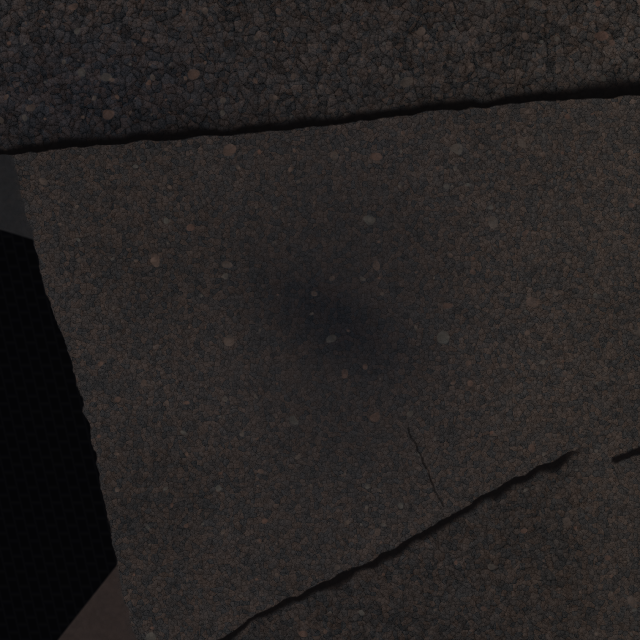
A WebGL 2 fragment shader for this texture:

```glsl
#version 300 es
precision highp float;
uniform vec2 u_resolution;
out vec4 outColor;

const vec3 SLAB = vec3(0.178, 0.162, 0.157);
const vec3 WARM = vec3(0.207, 0.185, 0.170);
const vec3 SHADE = vec3(0.098, 0.097, 0.108);
const vec3 VOID = vec3(0.015, 0.015, 0.021);
const vec3 CREVICE = vec3(0.040, 0.034, 0.036);

float hash(vec2 p) {
  vec3 q = fract(vec3(p.xyx) * 0.1031);
  q += dot(q, q.yzx + 33.33);
  return fract((q.x + q.y) * q.z);
}

vec2 hash2(vec2 p) {
  return vec2(hash(p), hash(p + 47.3));
}

float noise(vec2 p) {
  vec2 i = floor(p), f = fract(p);
  f = f * f * (3.0 - 2.0 * f);
  return mix(mix(hash(i), hash(i + vec2(1, 0)), f.x),
             mix(hash(i + vec2(0, 1)), hash(i + vec2(1, 1)), f.x), f.y);
}

float fbm(vec2 p) {
  float sum = 0.0, amp = 0.5;
  for (int i = 0; i < 4; i++) {
    sum += amp * noise(p);
    p = mat2(1.6, 1.2, -1.2, 1.6) * p + 7.1;
    amp *= 0.5;
  }
  return sum;
}

// Packed grains: x = relief with dark gaps, y = random tone of the grain
vec2 grains(vec2 p) {
  vec2 cell = floor(p), f = fract(p), toGrain = vec2(0);
  float near = 9.0, second = 9.0, tone = 0.0;
  for (int y = -1; y <= 1; y++)
    for (int x = -1; x <= 1; x++) {
      vec2 o = vec2(x, y);
      vec2 d = o + hash2(cell + o) - f;
      float r = length(d);
      if (r < near) {
        second = near;
        near = r;
        toGrain = d;
        tone = hash(cell + o + 91.7);
      } else second = min(second, r);
    }
  float gap = smoothstep(0.0, 0.3, second - near);
  float light = dot(toGrain, vec2(0.25, -0.45));
  return vec2(gap * (1.0 + light) - 0.8, tone - 0.5);
}

// Sparse larger stones: rgb colour, a = coverage
vec4 stones(vec2 p, float scale, float chance, float px) {
  vec2 q = p * scale, cell = floor(q);
  vec2 d = fract(q) - mix(vec2(0.3), vec2(0.7), hash2(cell + 5.0));
  float a = 6.283 * hash(cell + 13.0);
  d = mat2(cos(a), -sin(a), sin(a), cos(a)) * d;
  d.x *= 1.0 + 0.6 * hash(cell + 19.0);
  float radius = mix(0.07, 0.19, pow(hash(cell + 23.0), 2.0));
  float dist = length(d) + 0.07 * (noise(q * 7.0) - 0.5) - radius;
  float cover = 1.0 - smoothstep(-px * scale, px * scale, dist);
  vec3 col = mix(vec3(0.29, 0.215, 0.185), vec3(0.245, 0.24, 0.225), hash(cell + 31.0));
  col *= 0.85 + 0.25 * noise(q * 9.0) + 0.8 * d.y;
  return vec4(col, cover * step(hash(cell + 37.0), chance));
}

float segment(vec2 p, vec2 a, vec2 b) {
  vec2 v = b - a;
  return length(p - a - v * clamp(dot(p - a, v) / dot(v, v), 0.0, 1.0));
}

// Dark slit below zero distance, with a crisp near lip and soft far lip
float slit(float d, float width, float px) {
  return smoothstep(-px, px, d) * (1.0 - smoothstep(width * 0.5, width * 1.4, d));
}

void main() {
  vec2 p = gl_FragCoord.xy / u_resolution;
  float px = 1.0 / min(u_resolution.x, u_resolution.y);
  float rough = 0.012 * (fbm(p * 45.0) - 0.47);

  // Signed distances of the slab borders
  float above = p.y - (0.755 + 0.1 * p.x + 0.003 * sin(p.x * 11.0)) + rough * 0.7;
  float below = (0.005 + 0.53 * (p.x - 0.345) + 0.005 * sin(p.x * 18.0) - p.y) * 0.88 + rough;
  float bulge = 0.012 * sin(3.14 * clamp((0.55 - p.y) / 0.43, 0.0, 1.0));
  float left = 0.211 - 0.254 * p.y + bulge - p.x + rough;
  float top = smoothstep(-px, px, above);
  float bottom = smoothstep(-px, px, below) * (1.0 - smoothstep(0.88, 0.95, p.x));
  float side = smoothstep(-px, px, left) * (1.0 - top);

  // Broad light over the slabs
  vec3 col = mix(SLAB, WARM, smoothstep(0.55, 1.0, p.x) * 0.6);
  col *= 0.94 + 0.24 * (fbm(p * 5.0) - 0.35);
  vec2 c = p - vec2(0.525, 0.495);
  vec2 along = vec2(dot(c, vec2(0.86, -0.51)), dot(c, vec2(0.51, 0.86)));
  float core = exp(-dot(along * vec2(8.5, 19.0), along * vec2(8.5, 19.0)));
  float halo = exp(-dot(c * vec2(6.0, 4.2), c * vec2(6.0, 4.2)));
  col = mix(col, SHADE, clamp(core * 0.55 + halo * 0.4, 0.0, 0.9));
  vec2 b = (p - vec2(0.12, 0.85)) * vec2(4.0, 8.0);
  col = mix(col, vec3(0.115, 0.113, 0.13), top * 0.6 * exp(-dot(b, b)));
  col *= 1.0 - 0.09 * bottom;

  // Coarse and fine aggregate
  vec2 warp = p + 0.004 * vec2(noise(p * 60.0), noise(p * 60.0 + 9.0));
  vec2 coarse = grains(warp * 62.0);
  vec2 medium = grains(warp * 125.0);
  vec2 fine = grains(p * 235.0);
  float coarseAmount = mix(0.05, 0.27, top) + 0.09 * bottom;
  float relief = coarse.x * coarseAmount + medium.x * 0.17 + fine.x * 0.16;
  float tone = coarse.y * coarseAmount + medium.y * 0.17 + fine.y * 0.24;
  float flatness = 1.0 - 0.35 * halo;
  col *= 1.0 + (relief + tone) * flatness;
  col += vec3(0.025, 0.0, -0.015) * medium.y * flatness;
  vec4 big = stones(p + 0.03, 17.0, 0.22 + 0.25 * top, px);
  vec4 small = stones(p, 36.0, 0.2 + 0.15 * top, px);
  col = mix(col, big.rgb, big.a * 0.65 * flatness);
  col = mix(col, small.rgb, small.a * 0.75 * flatness);

  // Hairline fracture, then the open joints
  float hair = segment(p + rough, vec2(0.638, 0.33), vec2(0.692, 0.208));
  col *= 1.0 - 0.38 * (1.0 - smoothstep(0.0005, 0.003, hair));
  float topWidth = 0.009 + 0.007 * noise(p.xx * 17.0) + 0.012 * smoothstep(0.76, 1.0, p.x);
  float lowWidth = 0.005 + 0.012 * noise(p.xx * 23.0 + 4.0);
  float lowFade = 1.0 - smoothstep(0.88, 0.92, p.x);
  float spur = segment(p + rough, vec2(0.962, 0.282), vec2(1.02, 0.307));
  col = mix(col, CREVICE, slit(above, topWidth, px) * 0.9);
  col *= 1.0 - 0.35 * top * exp(-above * 32.0);
  col = mix(col, CREVICE, slit(below, lowWidth, px) * lowFade * 0.9);
  col = mix(col, CREVICE, 0.85 * (1.0 - smoothstep(0.003, 0.008, spur)));

  // Smooth stone beside the slab and the woven black opening
  vec3 plain = mix(vec3(0.165, 0.137, 0.13), vec3(0.112, 0.112, 0.118), smoothstep(0.1, 0.6, p.y));
  plain *= 0.94 + 0.12 * noise(p * 150.0);
  col = mix(col, plain, side * mix(0.75, 0.9, smoothstep(0.0, 0.012, left)));
  float roof = 0.642 - 0.3 * p.x - p.y;
  float ramp = (p.y - 1.264 * (p.x - 0.091)) * 0.62;
  float opening = side * smoothstep(-px, px * 2.0, roof) * smoothstep(-px, px * 2.0, ramp);
  vec2 weave = vec2(p.x * 62.0 + p.y * 14.0, p.y * 42.0);
  weave.y += 0.5 * mod(floor(weave.x), 2.0);
  vec2 strand = abs(fract(weave) - 0.5);
  float thread = smoothstep(0.28, 0.5, max(strand.x, strand.y));
  col = mix(col, VOID + 0.011 * thread, opening);

  outColor = vec4(max(col, 0.0), 1.0);
}
```
